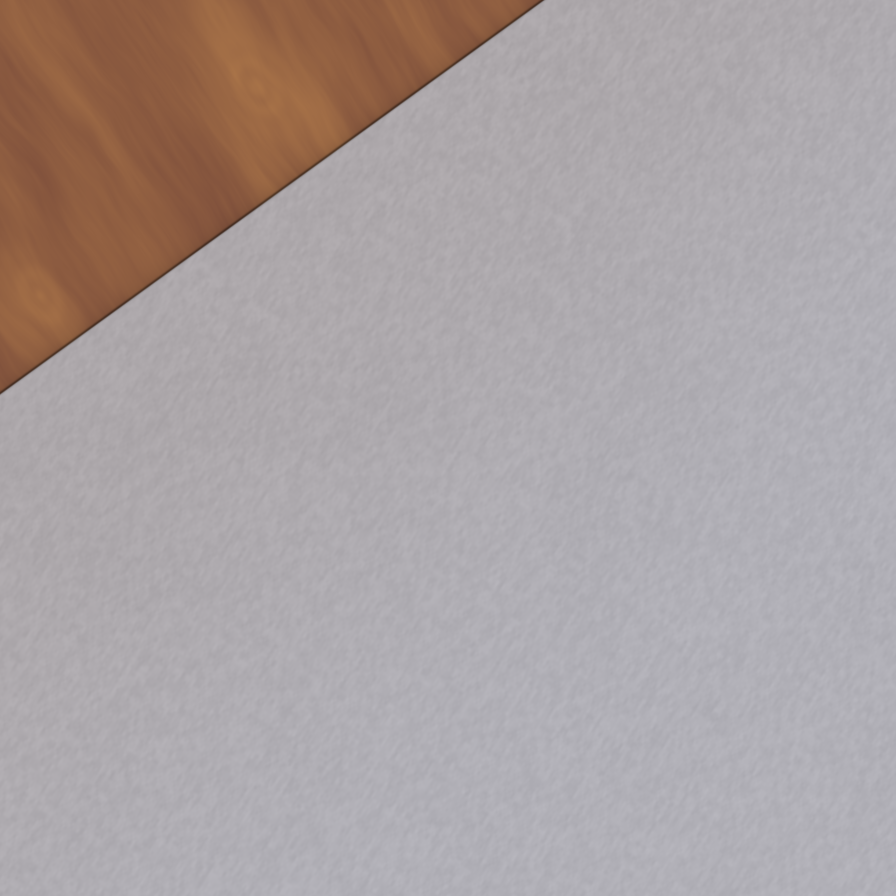
Write a WebGL 2 fragment shader that draws this texture.

```glsl
#version 300 es
precision highp float;
// A pale, finely fibred sheet lying diagonally over a warm wooden board.
uniform vec2 u_resolution;
out vec4 fragColor;

float hash(vec2 cell) {
  vec3 q = fract(vec3(cell.xyx) * 0.1031);
  q += dot(q, q.yzx + 33.33);
  return fract((q.x + q.y) * q.z);
}

float noise(vec2 p) {
  vec2 i = floor(p), f = fract(p);
  f = f * f * (3.0 - 2.0 * f);
  return mix(mix(hash(i), hash(i + vec2(1, 0)), f.x),
             mix(hash(i + vec2(0, 1)), hash(i + vec2(1, 1)), f.x), f.y);
}

float fbm(vec2 p) {
  float sum = 0.0, amplitude = 0.5;
  for (int i = 0; i < 4; i++) {
    sum += amplitude * noise(p);
    p = p * 2.03 + 17.3;
    amplitude *= 0.5;
  }
  return sum / 0.9375;
}

// Soft elliptical spot in grain space (x across, y along the grain)
float spot(vec2 p, vec2 center, vec2 radius) {
  vec2 d = (p - center) / radius;
  return exp(-dot(d, d));
}

vec3 wood(vec2 uv) {
  // Grain runs steeply down to the right and wanders a little
  vec2 grain = vec2(dot(uv, vec2(0.835, 0.55)), dot(uv, vec2(0.55, -0.835)));
  vec2 bent = grain;
  bent.x += 0.05 * (fbm(grain * vec2(6.0, 4.0) + 4.0) - 0.5);

  // Broad pale figure around two knots, with thinner pale bands between
  float pale = 0.9 * spot(bent, vec2(0.735, -0.60), vec2(0.045, 0.13))
             + 0.8 * spot(bent, vec2(0.405, -0.53), vec2(0.045, 0.07))
             + 0.4 * spot(bent, vec2(0.565, -0.60), vec2(0.014, 0.13))
             + 0.4 * spot(bent, vec2(0.95, -0.57), vec2(0.05, 0.10))
             + 0.3 * spot(bent, vec2(0.81, -0.53), vec2(0.04, 0.10));

  // Long streaks and fine pores
  float streaks = fbm(bent * vec2(32.0, 4.0));
  float pores = fbm(bent * vec2(130.0, 14.0) + 9.0);
  float tone = 0.28 + 0.55 * pale + 0.75 * (streaks - 0.5) + 0.28 * (pores - 0.5);

  // Faint closed rings at the knots
  vec2 upper = (grain - vec2(0.736, -0.595)) * vec2(1.0, 0.6);
  vec2 lower = (grain - vec2(0.406, -0.535)) * vec2(1.0, 0.6);
  float ripple = 3.0 * fbm(grain * 18.0);
  tone += 0.09 * sin(length(upper) * 330.0 + ripple) * exp(-dot(upper, upper) * 1500.0);
  tone += 0.09 * sin(length(lower) * 330.0 + ripple) * exp(-dot(lower, lower) * 1500.0);

  return mix(vec3(0.50, 0.315, 0.235), vec3(0.67, 0.46, 0.285), clamp(tone, 0.0, 1.0));
}

vec3 sheet(vec2 uv, float depth) {
  // Warm near the board, cooler and slightly brighter to the lower right
  float cool = smoothstep(0.0, 0.75, depth + 0.12 * (uv.x - 0.5));
  vec3 color = mix(vec3(0.676, 0.656, 0.668), vec3(0.692, 0.688, 0.716), cool);

  // Short fibres leaning to the right
  vec2 fibre = vec2(dot(uv, vec2(0.85, -0.53)), dot(uv, vec2(0.53, 0.85)));
  color += 0.034 * (noise(fibre * vec2(230.0, 110.0)) - 0.5);
  color += 0.018 * (noise(fibre * vec2(370.0, 260.0) + 31.0) - 0.5);
  color += 0.012 * (fbm(uv * 9.0) - 0.5);
  return color;
}

void main() {
  vec2 uv = gl_FragCoord.xy / u_resolution;
  float pixel = 1.0 / min(u_resolution.x, u_resolution.y);

  // Signed distance to the sheet's edge, positive over the sheet
  float depth = dot(uv - vec2(0.0, 0.56), vec2(0.587, -0.81));

  // Contact shadow on the board beside the edge
  vec3 board = wood(uv) * (1.0 - 0.12 * exp(min(depth, 0.0) * 120.0));
  vec3 color = mix(board, sheet(uv, depth), smoothstep(-pixel, pixel, depth));

  // Thin dark seam
  color *= 1.0 - 0.42 * exp(-pow((depth + 0.0008) / 0.0016, 2.0));
  fragColor = vec4(color, 1.0);
}
```
